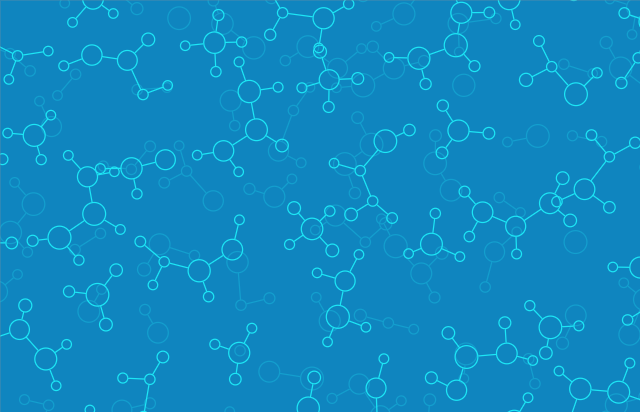
Give the GLSL for this pattern, as a Shadertoy shader.

```glsl
float hash(vec2 p) {
    return fract(sin(dot(p, vec2(127.1, 311.7))) * 43758.5453);
}

vec2 polar(float angle) {
    return vec2(cos(angle), sin(angle));
}

mat2 rotation(float angle) {
    vec2 d = polar(angle);
    return mat2(d.x, -d.y, d.y, d.x);
}

float ring(vec2 p, vec2 center, float radius) {
    return abs(length(p - center) - radius);
}

// Segment between two atoms, trimmed where it meets their rings
float bond(vec2 p, vec2 a, vec2 b, float radiusA, float radiusB) {
    float span = length(b - a);
    vec2 dir = (b - a) / span;
    float t = clamp(dot(p - a, dir), radiusA, span - radiusB);
    return length(p - a - dir * t);
}

// Zigzag backbone of atoms with small leaf atoms around it
float molecule(vec2 p, vec2 id, int count, float leafShare) {
    p = rotation(6.283 * hash(id + 3.7)) * p;
    float dist = 1.0;
    float lastRadius = 0.0;
    vec2 lastAtom = vec2(0.0);
    for (int i = 0; i < count; i++) {
        vec2 seed = id + 17.3 * float(i + 1);
        float side = i % 2 == 0 ? 1.0 : -1.0;
        vec2 atom = vec2((float(i) - 0.5 * float(count - 1)) * 0.078, side * 0.022);
        atom += 0.018 * (vec2(hash(seed + 1.1), hash(seed + 2.3)) - 0.5);
        bool mayBeSmall = count > 1 || leafShare < 0.5;
        float radius = mayBeSmall && hash(seed) < 0.3 ? 0.0125 : 0.024 + 0.004 * hash(seed + 4.9);
        dist = min(dist, ring(p, atom, radius));
        if (i > 0) dist = min(dist, bond(p, lastAtom, atom, lastRadius, radius));

        // Leaves fan out from free sides of the atom
        bool inner = i > 0 && i < count - 1;
        int leaves = count == 1 ? 3 + int(hash(seed + 5.1) * 1.6) : (inner ? 1 : 2);
        for (int k = 0; k < leaves; k++) {
            vec2 leafSeed = seed + 7.9 * float(k + 1);
            if (hash(leafSeed) > leafShare) continue;
            float heading = side * 1.571;
            if (count == 1) heading = 6.283 * float(k) / float(leaves);
            else if (!inner) heading = (i == 0 ? 3.142 : 0.0) + (float(k) - 0.5) * 1.9;
            heading += 0.4 * (hash(leafSeed + 1.7) - 0.5);
            vec2 leaf = atom + polar(heading) * (0.06 + 0.016 * hash(leafSeed + 2.9));
            float leafRadius = 0.0115 + 0.0045 * pow(hash(leafSeed + 6.1), 3.0);
            dist = min(dist, ring(p, leaf, leafRadius));
            dist = min(dist, bond(p, atom, leaf, radius, leafRadius));
        }
        lastAtom = atom;
        lastRadius = radius;
    }
    return dist;
}

// Jittered grid; long chains alternate with compact molecules
float moleculeLayer(vec2 p, float cellSize, float seed, bool faint) {
    vec2 cell = floor(p / cellSize);
    float dist = 1.0;
    for (int y = -1; y <= 1; y++)
    for (int x = -1; x <= 1; x++) {
        vec2 id = cell + vec2(x, y);
        vec2 key = id + seed;
        vec2 jitter = (vec2(hash(key + 0.3), hash(key + 9.2)) - 0.5) * 0.26;
        vec2 center = (id + 0.5 + jitter) * cellSize;
        bool chain = mod(id.x + id.y, 2.0) < 0.5;
        float pick = hash(key + 5.5);
        int count = chain ? (pick < 0.3 ? 2 : 3) : (pick < 0.75 ? 1 : 2);
        if (faint) count = pick < 0.6 ? 1 : 2;
        dist = min(dist, molecule(p - center, key, count, faint ? 0.36 : 0.88));
    }
    return dist;
}

float stroke(float dist, float halfWidth, float pixel) {
    return clamp((halfWidth - dist) / pixel + 0.5, 0.0, 1.0);
}

void mainImage(out vec4 fragColor, in vec2 fragCoord) {
    float pixel = 1.0 / iResolution.y;
    vec2 uv = fragCoord * pixel;
    vec3 water = vec3(0.06, 0.52, 0.75);
    vec3 cyan = vec3(0.11, 0.90, 0.96);

    // Faint molecules lie behind the bright ones
    float faint = moleculeLayer(rotation(-0.3) * uv, 0.19, 41.0, true);
    float bright = moleculeLayer(rotation(0.45) * uv, 0.243, 12.0, false);
    vec3 color = mix(water, cyan, 0.27 * stroke(faint, 0.0015, pixel));
    color = mix(color, cyan, stroke(bright, 0.0015, pixel));

    // Grey hairline along the left and top edges
    float edge = min(uv.x, 1.0 - uv.y);
    color = mix(color, vec3(0.38, 0.56, 0.65), 0.6 * stroke(edge, 0.0015, pixel));
    fragColor = vec4(color, 1.0);
}
```
